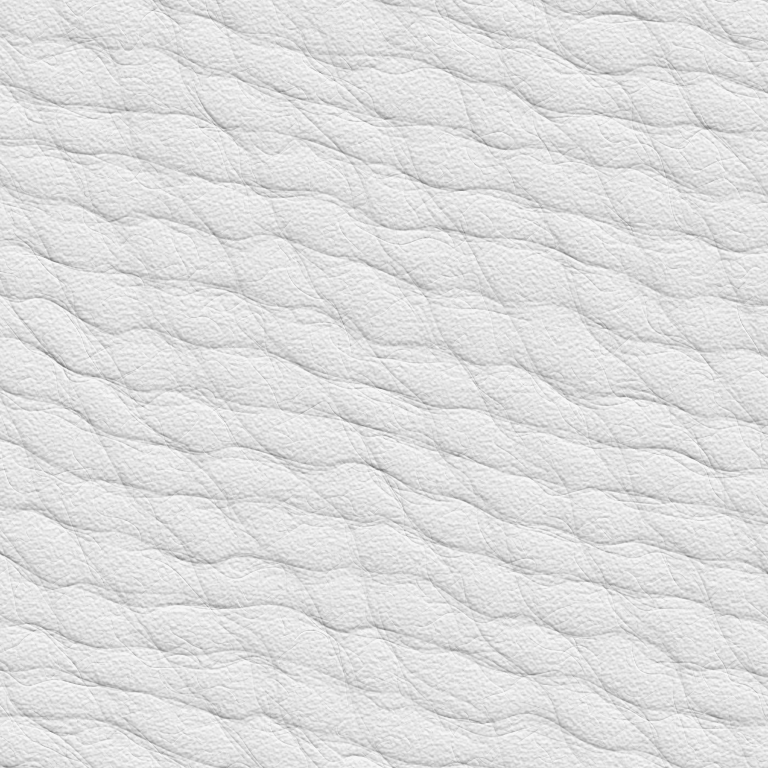
This texture is drawn by a three.js fragment shader. Its source:

```glsl
varying vec2 vUv;

const float TAU = 6.28319;
const vec2 LIGHT_DIR = vec2(0.2, 0.98);
const vec2 FOLD_NORMAL = vec2(0.225, 0.974);
const vec2 DIAGONAL_NORMAL = vec2(0.82, 0.572);
const float FOLD_PITCH = 0.067;
const float DIAGONAL_PITCH = 0.088;
const vec3 LEATHER = vec3(0.893);

vec2 hashGradient(vec2 cell) {
  vec3 q = fract(cell.xyx * vec3(0.1031, 0.1030, 0.0973));
  q += dot(q, q.yzx + 33.33);
  float angle = TAU * fract((q.x + q.y) * q.z);
  return vec2(cos(angle), sin(angle));
}

float gradientNoise(vec2 p) {
  vec2 i = floor(p);
  vec2 f = p - i;
  vec2 u = f * f * f * (f * (f * 6.0 - 15.0) + 10.0);
  vec2 e = vec2(1.0, 0.0);
  float a = dot(hashGradient(i), f);
  float b = dot(hashGradient(i + e.xy), f - e.xy);
  float c = dot(hashGradient(i + e.yx), f - e.yx);
  float d = dot(hashGradient(i + 1.0), f - 1.0);
  return mix(mix(a, b, u.x), mix(c, d, u.x), u.y);
}

// Rounded V-shaped groove, 0 far away and about -1 at its centre
float groove(float dist, float width) {
  return -exp(-sqrt(dist * dist + 0.0000004) / width);
}

// Distance to the nearest of a set of lines at whole multiples of pitch
float lineDistance(float along, float pitch) {
  return abs(fract(along / pitch + 0.5) - 0.5) * pitch;
}

// Bundle of strands that split, fade and rejoin around each crease
float creaseBundle(vec2 p, float along, float pitch, float width, float spread, float seed) {
  float sum = 0.0;
  for (int i = 0; i < 5; i++) {
    float k = float(i);
    vec2 offset = vec2(seed + k * 17.3, seed - k * 9.1);
    float drift = gradientNoise(p * (7.0 + 2.5 * k) + offset);
    float fade = smoothstep(-0.35, 0.3, gradientNoise(p * 9.0 - offset));
    float weight = i == 0 ? 0.65 + 0.35 * fade : 0.65 * fade;
    float shift = spread * (drift * (1.0 + 0.35 * k) + 0.15 * (k - 1.0));
    float strandWidth = width / (1.0 + 0.2 * k);
    sum += weight * groove(lineDistance(along + shift, pitch), strandWidth);
  }
  return sum;
}

// Short irregular wrinkles inside the cells
float wrinkles(vec2 p) {
  float sum = 0.0;
  float frequency = 16.0;
  for (int i = 0; i < 3; i++) {
    vec2 q = p * frequency + float(i) * 23.7;
    float bend = 0.6 * gradientNoise(q * 1.7 + 5.0);
    float n = gradientNoise(q * vec2(0.85, 1.25) + bend);
    float mask = smoothstep(-0.2, 0.25, gradientNoise(q * 0.9 + 41.0));
    sum += mask * groove(n, 0.05) * 3.0 / frequency;
    frequency *= 1.7;
  }
  return sum;
}

float grain(vec2 p) {
  return gradientNoise(p * 175.0) + 0.6 * gradientNoise(p * 263.0 + 7.0);
}

float leatherHeight(vec2 p) {
  float broad = gradientNoise(p * 3.0 + 11.0);
  float local = gradientNoise(p * 8.0 + 31.0);
  float diagonal = dot(p, DIAGONAL_NORMAL) + 0.045 * broad + 0.024 * local;

  // Folds arch over each diagonal cell
  float arch = 0.0038 * sin(TAU * diagonal / DIAGONAL_PITCH);
  float fold = dot(p, FOLD_NORMAL) + arch
    + 0.042 * gradientNoise(p * 3.2 + 53.0)
    + 0.018 * gradientNoise(p * 8.5 + 71.0);

  float pillows = -0.0002 * cos(TAU * fold / FOLD_PITCH)
    - 0.00019 * cos(TAU * diagonal / DIAGONAL_PITCH);
  float folds = creaseBundle(p, fold, FOLD_PITCH, 0.0031, 0.016, 3.0);
  float diagonals = creaseBundle(p, diagonal, DIAGONAL_PITCH, 0.0029, 0.03, 87.0);
  return pillows + 0.00056 * folds + 0.00046 * diagonals
    + 0.00125 * wrinkles(p) + 0.00028 * grain(p);
}

void main() {
  // Slope towards the light, taken across a short step
  float reach = 0.0008;
  float lit = leatherHeight(vUv - LIGHT_DIR * reach);
  float shaded = leatherHeight(vUv + LIGHT_DIR * reach);
  float slope = (lit - shaded) / (2.0 * reach);

  // Highlights stay soft; hollows darken
  float shade = 0.7 * max(slope, 0.0) + 1.0 * min(slope, 0.0);
  float hollow = 60.0 * min(0.5 * (lit + shaded), 0.0);
  vec3 color = clamp(LEATHER + shade + hollow, 0.5, 0.965);
  gl_FragColor = vec4(color, 1.0);
}
```
